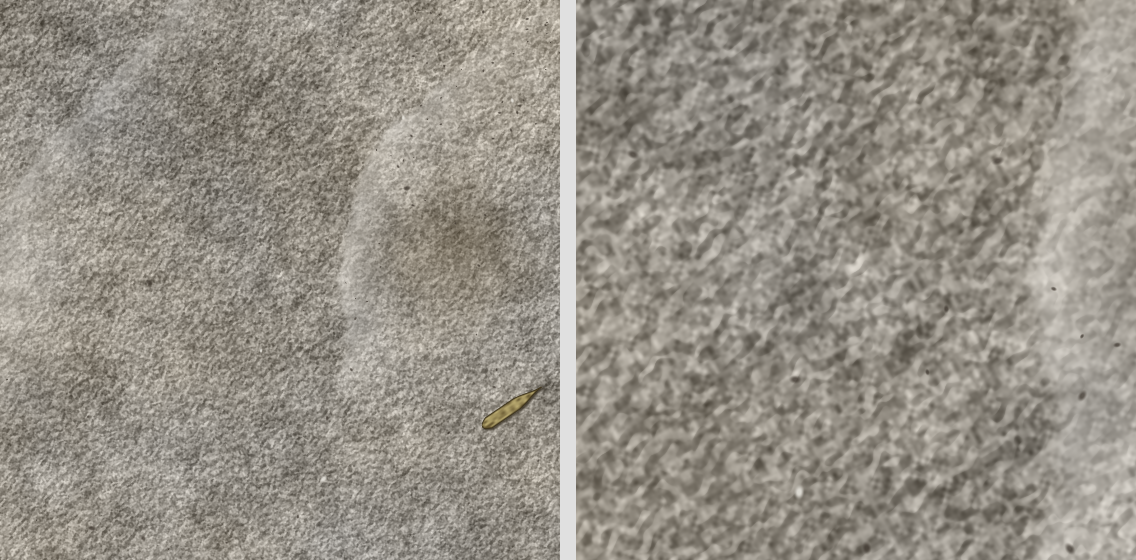
Left, the full canvas; right, a detail of the centre.
Give the GLSL for this texture, as a three.js fragment shader.

```glsl
// Weathered concrete with gritty relief, pale worn ridges, pits, chips and a dry leaf.
varying vec2 vUv;

float hash(vec2 p) {
  vec3 q = fract(vec3(p.xyx) * 0.1031);
  q += dot(q, q.yzx + 33.33);
  return fract((q.x + q.y) * q.z);
}

float noise(vec2 p) {
  vec2 i = floor(p), f = fract(p);
  f = f * f * (3.0 - 2.0 * f);
  return mix(mix(hash(i), hash(i + vec2(1, 0)), f.x),
             mix(hash(i + vec2(0, 1)), hash(i + vec2(1, 1)), f.x), f.y);
}

float fbm(vec2 p) {
  float sum = 0.0, amp = 0.5;
  for (int i = 0; i < 5; i++) {
    sum += amp * noise(p);
    p = mat2(1.6, 1.2, -1.2, 1.6) * p + 17.3;
    amp *= 0.5;
  }
  return sum;
}

mat2 rotation(float a) {
  return mat2(cos(a), -sin(a), sin(a), cos(a));
}

// Soft round patch, 1 at its centre
float patchAt(vec2 p, vec2 centre, vec2 radius) {
  vec2 d = (p - centre) / radius;
  return exp(-dot(d, d));
}

// Band with a crisp edge on its negative side and a slow fade on the other
float ridge(float d, float fade) {
  return smoothstep(-0.012, 0.01, d) * exp(-max(d, 0.0) / fade);
}

// Irregular dots scattered on a jittered grid; density is the filled share of cells
float specks(vec2 p, float cells, float density, float size, float seed) {
  vec2 g = p * cells, id = floor(g);
  float sum = 0.0;
  for (int y = -1; y <= 1; y++) {
    for (int x = -1; x <= 1; x++) {
      vec2 c = id + vec2(x, y);
      vec2 jitter = vec2(hash(c + seed), hash(c + seed + 41.7));
      vec2 d = rotation(jitter.x * 6.28) * (g - c - jitter);
      float r = size * cells * (0.5 + 0.7 * hash(c + seed + 9.2));
      float spot = 1.0 - smoothstep(0.3 * r, 1.4 * r, length(d * vec2(1.0, 1.5)));
      sum = max(sum, spot * step(hash(c + seed + 73.1), density));
    }
  }
  return sum;
}

// Embossed grains with crisp flanks, slightly stretched along the rising diagonal
float grit(vec2 p) {
  vec2 q = rotation(0.95) * p * vec2(150.0, 205.0);
  q += 1.1 * vec2(noise(p * 120.0), noise(p * 120.0 + 31.0));
  float relief = noise(q) - noise(q + vec2(0.2, 0.8));
  relief /= 0.25 + abs(relief);
  float fine = noise(rotation(0.5) * p * 340.0) - 0.5;
  float clump = noise(rotation(1.2) * p * 110.0) - 0.5;
  return 0.125 * relief + 0.19 * fine + 0.12 * clump;
}

// Blunt at the stem, tapered to the tip; negative inside
float leafShape(vec2 q) {
  float t = clamp(q.x / 0.128, 0.0, 1.0);
  float halfWidth = 0.0115 * sqrt(min(t * 9.0, 1.0)) * (1.0 - 0.9 * smoothstep(0.55, 1.0, t));
  return max(abs(q.y) - halfWidth, abs(q.x - 0.064) - 0.064);
}

void main() {
  vec2 p = vUv;
  float mottle = fbm(p * 7.0 + 3.0) - 0.48;
  float blotch = fbm(p * 26.0 + 11.0) - 0.48;
  vec2 w = p + 0.035 * vec2(mottle + blotch, blotch - mottle);

  // Worn pale ridges: one bends to the upper right, one runs down to the left edge
  float rise = max(w.y - 0.55, 0.0);
  float bend = (w.x - 0.618 - 1.85 * rise * rise) / sqrt(1.0 + 13.7 * rise * rise);
  float right = ridge(bend, 0.06) * smoothstep(0.25, 0.42, w.y) * (1.0 - 0.5 * smoothstep(0.8, 0.95, w.y));
  float slope = (w.x - 0.01 - 0.84 * (w.y - 0.63)) * 0.77;
  float left = ridge(slope, 0.035) * smoothstep(0.58, 0.66, w.y);
  float margin = patchAt(w, vec2(0.02, 0.5), vec2(0.085, 0.17));
  float worn = clamp(right + 0.85 * left + 0.8 * margin, 0.0, 1.0);

  // Broad light and dark areas
  float stain = patchAt(w, vec2(0.83, 0.55), vec2(0.13, 0.12));
  float corner = patchAt(w, vec2(0.95, 0.95), vec2(0.4, 0.25));
  float tone = 0.576 + 0.17 * mottle + 0.24 * blotch + 0.14 * worn + 0.055 * corner;
  tone -= 0.07 * stain + 0.065 * patchAt(w, vec2(0.4, 0.79), vec2(0.2, 0.17));
  tone -= 0.055 * patchAt(w, vec2(0.05, 0.85), vec2(0.15, 0.16));
  tone += grit(p) * (1.12 - 0.62 * worn - 0.3 * stain);

  float warmth = 0.055 + 0.03 * stain + 0.02 * corner + 0.06 * (fbm(p * 5.0 + 40.0) - 0.48) - 0.012 * worn;
  vec3 color = tone + vec3(0.004, 0.004 - 0.36 * warmth, 0.004 - warmth);

  // Pits gather at the upper right, white chips are rare
  float pits = specks(p, 42.0, 0.02 + 0.28 * corner + 0.14 * right, 0.0028, 5.0);
  pits = max(pits, specks(p, 9.0, 0.08, 0.0055, 23.0));
  color = mix(color, vec3(0.23, 0.2, 0.17), 0.7 * pits);
  color = mix(color, vec3(0.9, 0.89, 0.86), 0.9 * specks(p, 8.0, 0.07, 0.0055, 61.0));

  // Dry leaf with a dark rim, mottled gold face and cast shadow
  vec2 q = rotation(0.597) * (p - vec2(0.861, 0.237));
  float d = leafShape(q);
  float shadow = 1.0 - smoothstep(-0.002, 0.004, leafShape(q + vec2(-0.001, 0.003)));
  color = mix(color, vec3(0.2, 0.17, 0.12), 0.7 * shadow);
  vec3 gold = mix(vec3(0.4, 0.34, 0.19), vec3(0.75, 0.69, 0.46), noise(q * vec2(110.0, 230.0)));
  gold = mix(gold, vec3(0.22, 0.18, 0.09), smoothstep(-0.004, 0.0, d));
  color = mix(color, gold, 1.0 - smoothstep(-0.0012, 0.0012, d));

  gl_FragColor = vec4(clamp(color, 0.0, 1.0), 1.0);
}
```
